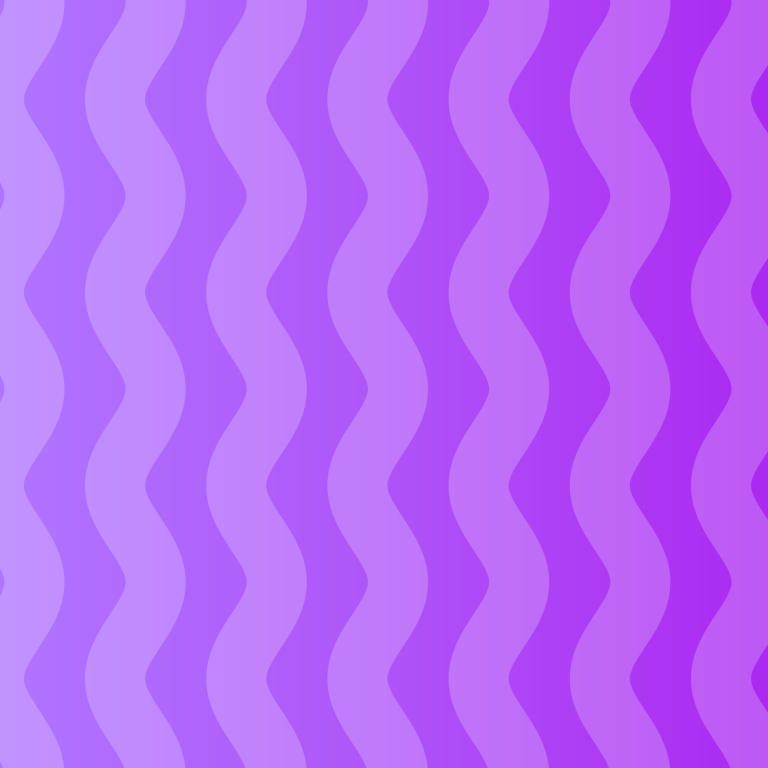
Write a WebGL 1 fragment shader that draws this pattern.

```glsl
precision highp float;
// Vertical wavy ribbons of constant thickness over a violet gradient.
// Each ribbon is the set of points near a cosine curve; a Newton search
// finds the nearest curve point, and the ribbons repeat along x.

uniform vec2 u_resolution;

const float TAU = 6.2831853;
const float SPACING = 0.1578;     // distance between ribbons
const float WAVELENGTH = 0.2515;  // height of one wave
const float AMPLITUDE = 0.0264;
const float HALF_WIDTH = 0.0391;
const vec2 CREST = vec2(0.1762, 0.8708); // mean line x, leftmost bend y

// Sideways offset of the centre line at height y
float waveOffset(float y, float amplitude, float k) {
    return -amplitude * cos(k * y);
}

// Distance from p to the wave x = waveOffset(y)
float waveDistance(vec2 p, float amplitude, float k) {
    float t = p.y;
    for (int i = 0; i < 6; i++) {
        float gap = p.x - waveOffset(t, amplitude, k);
        float slope = amplitude * k * sin(k * t);
        float bend = amplitude * k * k * cos(k * t);
        float curvature = max(1.0 + slope * slope - gap * bend, 0.35);
        t += (gap * slope + p.y - t) / curvature;
    }
    return length(p - vec2(waveOffset(t, amplitude, k), t));
}

// Wrap x into the cell of the nearest ribbon, following its bends
vec2 wrapToRibbon(vec2 p, float spacing, float amplitude, float k) {
    float offset = waveOffset(p.y, amplitude, k);
    float local = mod(p.x - offset + 0.5 * spacing, spacing) - 0.5 * spacing;
    return vec2(local + offset, p.y);
}

// Horizontal blend through three stops
vec3 violetGradient(float x) {
    vec3 lavender = vec3(0.69, 0.46, 1.0);
    vec3 violet = vec3(0.685, 0.33, 0.975);
    vec3 purple = vec3(0.67, 0.16, 0.945);
    vec3 firstHalf = mix(lavender, violet, clamp(2.0 * x, 0.0, 1.0));
    return mix(firstHalf, purple, clamp(2.0 * x - 1.0, 0.0, 1.0));
}

void main() {
    vec2 uv = gl_FragCoord.xy / u_resolution;
    vec2 p = gl_FragCoord.xy / u_resolution.y;
    float pixel = 1.0 / u_resolution.y;
    float k = TAU / WAVELENGTH;

    vec2 cell = wrapToRibbon(p - CREST, SPACING, AMPLITUDE, k);
    float edge = waveDistance(cell, AMPLITUDE, k) - HALF_WIDTH;
    float ribbon = 1.0 - smoothstep(-0.75 * pixel, 0.75 * pixel, edge);

    // Translucent white ribbons over the gradient
    vec3 color = mix(violetGradient(uv.x), vec3(1.0), 0.22 * ribbon);
    gl_FragColor = vec4(color, 1.0);
}
```
